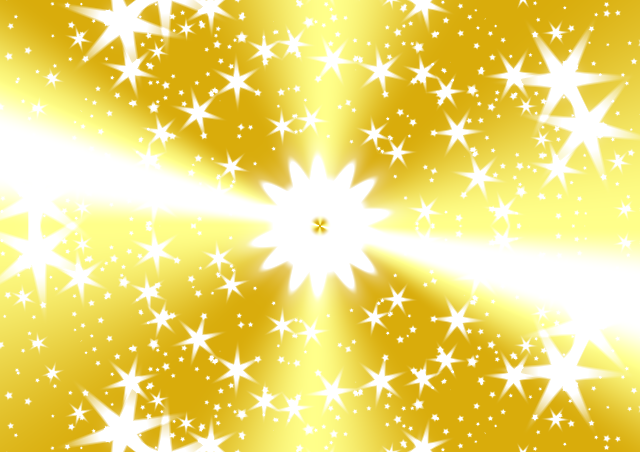
Write a WebGL 2 fragment shader that draws this background.

```glsl
#version 300 es
precision highp float;
// Golden conical light beams behind a white sunburst and rings of sparkles.
// The sparkles live in one wedge of a seven-fold kaleidoscope; the beams are
// smooth bands of angle that repeat every half turn.

#define FOLDS 7.0
#define CORE_RADIUS 0.112
#define SPIKE_LENGTH 0.05
#define HUB_RADIUS 0.021
#define RAY_WIDTH 0.105
#define RAY_TURN 0.19
#define DUST_AMOUNT 0.36

uniform vec2 u_resolution;
out vec4 fragColor;

const float PI = 3.14159265;
const vec3 GOLD = vec3(0.85, 0.675, 0.045);
const vec3 LEMON = vec3(1.0, 1.0, 0.54);
const vec3 WHITE = vec3(1.0);

// Sparkle rings: distance from the centre, angle in the wedge (degrees), size.
const int RINGS = 8;
const vec3 RING[RINGS] = vec3[RINGS](
    vec3(0.236, 8.0, 0.043), vec3(0.368, 17.14, 0.063),
    vec3(0.408, 4.7, 0.047), vec3(0.543, 13.6, 0.068),
    vec3(0.628, 20.4, 0.150), vec3(0.675, 12.1, 0.032),
    vec3(0.527, 21.3, 0.027), vec3(0.675, 3.1, 0.027));

vec3 hash3(vec2 p) {
    vec3 k = vec3(dot(p, vec2(127.1, 311.7)), dot(p, vec2(269.5, 183.3)),
                  dot(p, vec2(419.2, 371.9)));
    return fract(sin(k) * 43758.5);
}

vec2 polar(float radius, float angle) {
    return radius * vec2(cos(angle), sin(angle));
}

// Tapered star with evenly spaced rays that fade towards their tips.
float star(vec2 p, float size, float points, float turn, float width) {
    float r = length(p) / size;
    if (r > 1.3) return 0.0;
    float step_ = 2.0 * PI / points;
    float a = mod(atan(p.y, p.x + 1e-7) + turn + 0.5 * step_, step_) - 0.5 * step_;
    float along = r * cos(a);
    float across = r * abs(sin(a));
    float soft = 0.025 + 1.2 / (u_resolution.y * size);
    float ray = clamp((width * (1.15 - along) - across) / soft + 0.5, 0.0, 1.0);
    ray *= 1.0 - smoothstep(0.25, 1.1, along);
    return ray + 0.9 * exp(-r * r * 22.0);
}

// Beam brightness by angle: 0 is gold, 1 is lemon, 2 is white.
float beams(float angle) {
    float a = mod(degrees(angle) + 42.0, 180.0) - 42.0;
    float upright = smoothstep(54.0, 88.0, a) * (1.0 - smoothstep(88.0, 122.0, a));
    float level = smoothstep(-38.0, -22.0, a) * (1.0 - smoothstep(0.0, 46.0, a));
    float glare = smoothstep(-25.0, -17.0, a) * (1.0 - smoothstep(-9.0, 0.0, a));
    return upright + level + glare;
}

// Small stars jittered on a grid, thickest in the middle of the wedge.
float dust(vec2 p, float cell) {
    vec2 id = floor(p / cell);
    vec3 h = hash3(id + 91.0 * cell);
    vec2 centre = (id + 0.3 + 0.4 * h.xy) * cell;
    float r = length(centre);
    float wedgeAngle = degrees(atan(centre.y, centre.x));
    float cluster = exp(-pow((r - 0.46) / 0.12, 2.0) - pow((wedgeAngle - 14.0) / 7.0, 2.0));
    float chance = (DUST_AMOUNT + 0.45 * cluster) * smoothstep(0.16, 0.26, r);
    float size = cell * mix(0.14, 0.34, h.x * h.y + 0.3 * h.x);
    float there = step(h.z, chance);
    return there * star(p - centre, size, 5.0, 6.0 * h.y, 0.34);
}

void main() {
    vec2 p = (gl_FragCoord.xy - 0.5 * u_resolution) / u_resolution.y;
    float r = length(p);
    float angle = atan(p.y, p.x + 1e-6);

    // Conical beams
    float beam = beams(angle);
    vec3 colour = mix(GOLD, LEMON, clamp(beam, 0.0, 1.0));
    colour = mix(colour, WHITE, clamp(beam - 1.0, 0.0, 1.0));

    // Fold the plane into one mirrored wedge
    float wedge = 2.0 * PI / FOLDS;
    float folded = abs(mod(angle + 0.5 * wedge, wedge) - 0.5 * wedge);
    vec2 q = polar(r, folded);

    // Ring sparkles, with mirror images so rays cross the wedge borders
    float light = 0.0;
    for (int image = 0; image < 3; image++) {
        float a = image == 0 ? folded : image == 1 ? -folded : wedge - folded;
        vec2 v = polar(r, a);
        for (int i = 0; i < RINGS; i++) {
            vec2 centre = polar(RING[i].x, radians(RING[i].y));
            light += star(v - centre, RING[i].z, 6.0, RAY_TURN, RAY_WIDTH);
        }
    }
    light += dust(q, 0.046) + dust(q.yx + 0.013, 0.031) * step(0.17, r);

    // Spiked burst with fainter long rays, open at the hub
    float spike = 1.0 - smoothstep(0.0, 0.2, abs(folded - 0.19));
    float edge = CORE_RADIUS + SPIKE_LENGTH * spike;
    light += 1.0 - smoothstep(edge - 0.025, edge + 0.012, r);
    light += 0.4 * spike * (1.0 - smoothstep(0.1, 0.25, r));
    light += 0.5 * exp(-pow(r / 0.15, 4.0));
    light = clamp(light, 0.0, 1.0) * smoothstep(0.4 * HUB_RADIUS, 1.2 * HUB_RADIUS, r);

    fragColor = vec4(mix(colour, WHITE, light), 1.0);
}
```
